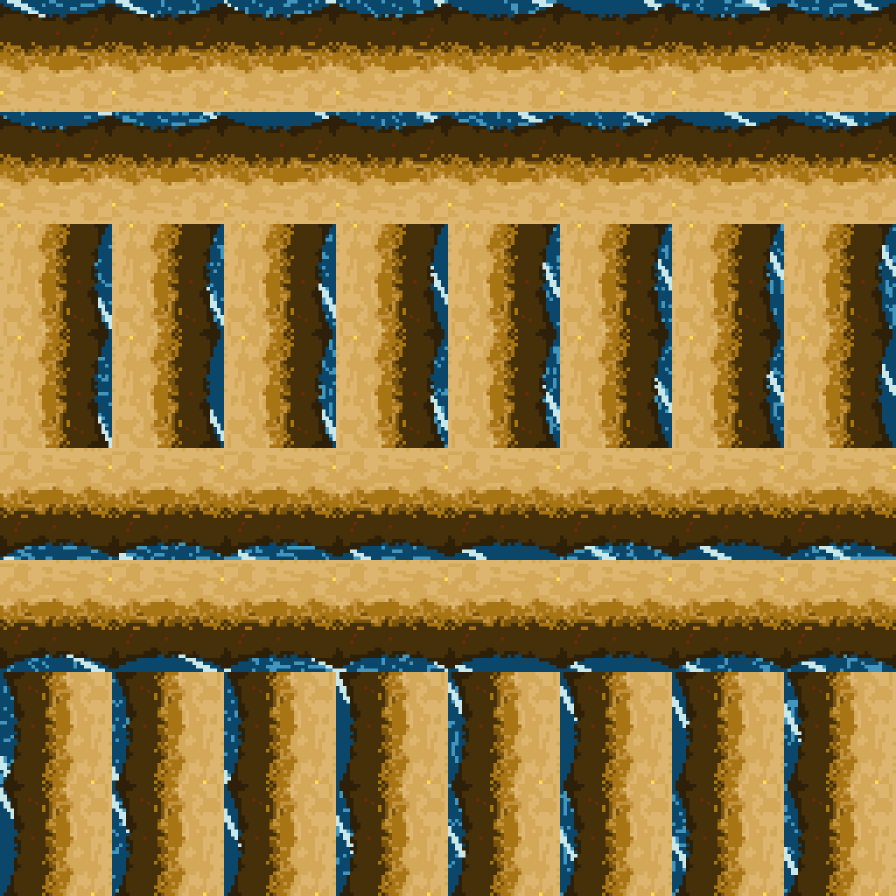
Write a WebGL 2 fragment shader that draws this pattern.

```glsl
#version 300 es
precision highp float;
// Draws an 8 by 8 sheet of pixel-art shore tiles: sand falling through dark soil to water, turned every two rows.

uniform vec2 u_resolution;
out vec4 outColor;

const float TILES = 8.0;
const float TEXELS = 32.0; // texels along one tile side

const vec3 SAND_LIGHT = vec3(0.87, 0.71, 0.43);
const vec3 SAND = vec3(0.83, 0.66, 0.35);
const vec3 SAND_SHADE = vec3(0.76, 0.57, 0.25);
const vec3 OCHRE = vec3(0.66, 0.46, 0.08);
const vec3 BROWN = vec3(0.48, 0.33, 0.05);
const vec3 SOIL = vec3(0.27, 0.19, 0.04);
const vec3 SOIL_DEEP = vec3(0.18, 0.12, 0.03);
const vec3 RUST = vec3(0.42, 0.17, 0.04);
const vec3 GLINT = vec3(0.98, 0.87, 0.30);
const vec3 WATER = vec3(0.04, 0.28, 0.42);
const vec3 RIPPLE = vec3(0.26, 0.59, 0.74);
const vec3 FOAM = vec3(0.79, 0.91, 0.92);

float hash(vec2 cell) {
    uvec2 q = uvec2(ivec2(cell) + 4096) * uvec2(1597334673u, 3812015801u);
    uint n = (q.x ^ q.y) * 1597334673u;
    n = (n ^ (n >> 15)) * 2246822519u;
    return float((n ^ (n >> 13)) >> 8) / 16777216.0;
}

float cornerSlope(vec2 cell, vec2 offset) {
    float angle = 6.28319 * hash(cell);
    return dot(vec2(cos(angle), sin(angle)), offset);
}

float gradientNoise(vec2 p) {
    vec2 i = floor(p);
    vec2 f = p - i;
    vec2 w = f * f * f * (f * (f * 6.0 - 15.0) + 10.0);
    float low = mix(cornerSlope(i, f), cornerSlope(i + vec2(1, 0), f - vec2(1, 0)), w.x);
    float high = mix(cornerSlope(i + vec2(0, 1), f - vec2(0, 1)), cornerSlope(i + vec2(1, 1), f - vec2(1, 1)), w.x);
    return mix(low, high, w.y);
}

// Turns tile coordinates into (along the shore, away from the water).
vec2 shoreFrame(vec2 p, float side) {
    if (side < 0.5) return vec2(p.x, 1.0 - p.y);
    if (side < 1.5) return 1.0 - p.yx;
    if (side < 2.5) return vec2(1.0 - p.x, p.y);
    return p.yx;
}

// Sand, dithered ochre and soil; the same in every tile.
vec3 groundColor(vec2 shore, vec2 texel, float waterDepth) {
    float grain = hash(texel + 71.0);
    float clump = gradientNoise(texel * vec2(0.31, 0.27) + 9.3);
    float level = shore.y + 0.12 * clump + 0.09 * (grain - 0.5);
    float joint = min(shore.x, 1.0 - shore.x);

    if (level > 0.60) {
        float patches = gradientNoise(texel * vec2(0.23, 0.37) + 31.7) + 0.15 * (grain - 0.5);
        vec3 sand = patches + 1.3 * (shore.y - 0.84) > 0.0 ? SAND_LIGHT : SAND;
        return level < 0.635 && grain > 0.4 ? SAND_SHADE : sand;
    }
    if (level > 0.49) return grain > 0.85 ? SAND_SHADE : OCHRE;
    if (level > 0.42) return grain > 0.75 ? OCHRE : BROWN;

    // Deep shade hugs the bank and fills the notch between scallops.
    float shade = waterDepth + 0.045 + 0.13 * clump + 0.16 * (1.0 - smoothstep(0.0, 0.13, joint));
    if (shore.y < shade) return SOIL_DEEP;
    return grain > 0.982 ? RUST : SOIL;
}

// Water with a slanted foam streak that drifts from column to column.
vec3 waterColor(vec2 shore, vec2 tile, float side) {
    float slant = mod(side, 2.0) < 0.5 ? 1.0 : -1.0;
    if (side > 1.5 && side < 2.5) slant = 1.0;
    float center = 0.8 - 0.07 * tile.x + 0.45 * hash(vec2(tile.y, 5.0)) + 0.08 * hash(tile);
    float along = shore.x - 1.8 * slant * shore.y - center;
    float streak = abs(fract(along + 0.5) - 0.5);
    if (streak < 0.055) return FOAM;

    vec2 flow = vec2(shore.x * 3.6 - 2.0 * slant * shore.y, shore.y * 11.0);
    float ripple = abs(gradientNoise(flow + tile * vec2(7.37, 5.61)));
    float calm = step(0.7, hash(tile + 40.0));
    return ripple < 0.055 * (1.0 - calm) ? RIPPLE : WATER;
}

vec3 sheetColor(vec2 uv) {
    vec2 grid = clamp(uv, 0.0, 0.99999) * TILES;
    vec2 tile = floor(grid);
    vec2 local = (floor(fract(grid) * TEXELS) + 0.5) / TEXELS;
    float side = floor((TILES - 1.0 - tile.y) * 0.5);
    vec2 shore = shoreFrame(local, side);
    vec2 texel = floor(shore * TEXELS);

    // Scalloped bank, shallow where tiles meet.
    float bulge = 1.0 - pow(abs(2.0 * shore.x - 1.0), 3.0);
    float waterDepth = 0.015 + 0.12 * bulge + 0.04 * gradientNoise(vec2(texel.x * 0.37, 2.4));
    if (shore.y < waterDepth) return waterColor(shore, tile, side);
    if (texel.x < 0.5 && abs(texel.y - 26.0) < 0.5) return GLINT;
    return groundColor(shore, texel, waterDepth);
}

void main() {
    // Four samples per pixel smooth the texel edges.
    vec3 total = vec3(0.0);
    for (int i = 0; i < 4; i++) {
        vec2 offset = vec2(i % 2, i / 2) * 0.5 - 0.25;
        total += sheetColor((gl_FragCoord.xy + offset) / u_resolution);
    }
    outColor = vec4(total * 0.25, 1.0);
}
```
